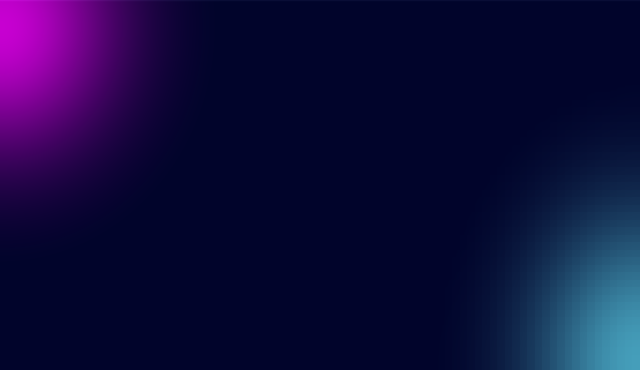
Write a Shadertoy shader that draws this background.

```glsl
#define NIGHT vec3(0.002, 0.014, 0.167)
#define MAGENTA vec3(0.780, 0.000, 0.820)
#define TEAL vec3(0.270, 0.620, 0.730)
#define MAGENTA_HEIGHT 0.93
#define MAGENTA_SPREAD vec2(0.310, 0.340)
#define TEAL_HEIGHT 0.02
#define TEAL_SPREAD vec2(0.290, 0.400)
#define TAIL_CUT 0.025
#define CELL_SIZE 0.0203
#define CELL_STRENGTH 0.6
#define RIM_WIDTH 0.003
#define RIM_LIGHT vec3(0.035, 0.040, 0.050)

// Elliptical falloff, 1 at the centre and exactly 0 beyond the tail
float glow(vec2 p, vec2 centre, vec2 spread) {
    vec2 d = (p - centre) / spread;
    return max(exp(-dot(d, d)) - TAIL_CUT, 0.0) / (1.0 - TAIL_CUT);
}

// Pulls a point part of the way to the middle of its grid cell
vec2 softCells(vec2 p) {
    vec2 cellMiddle = (floor(p / CELL_SIZE) + 0.5) * CELL_SIZE;
    return mix(p, cellMiddle, CELL_STRENGTH);
}

void mainImage(out vec4 fragColor, in vec2 fragCoord) {
    // Canvas height is one unit
    vec2 p = fragCoord / iResolution.y;
    float aspect = iResolution.x / iResolution.y;
    float pixel = 1.0 / iResolution.y;

    // Smooth glow at the upper left
    float magenta = glow(p, vec2(0.0, MAGENTA_HEIGHT), MAGENTA_SPREAD);
    vec3 color = mix(NIGHT, MAGENTA, magenta);

    // Faintly gridded glow at the lower right, cells aligned to that corner
    vec2 fromCorner = softCells(vec2(aspect - p.x, p.y));
    float teal = glow(fromCorner, vec2(0.0, TEAL_HEIGHT), TEAL_SPREAD);
    color = mix(color, TEAL, teal);

    // Thin light rim along the top
    float rim = smoothstep(-pixel, pixel, p.y - 1.0 + RIM_WIDTH);
    color += RIM_LIGHT * rim;

    fragColor = vec4(color, 1.0);
}
```
